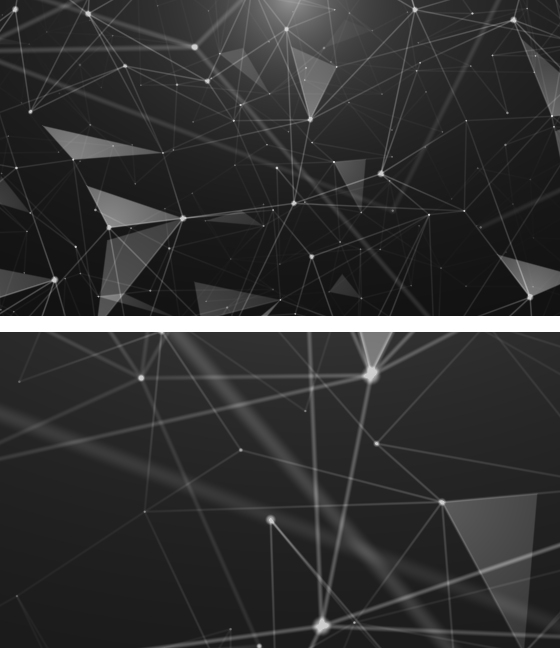
Top, the full canvas; bottom, a detail of the centre.
A WebGL 1 fragment shader for this background:

```glsl
precision highp float;
// A dark plexus: three depth layers of jittered grid nodes, joined by random
// thin links and a few translucent facets, over a charcoal backdrop that is
// lit from the top centre. Lengths are in canvas heights.

#define BASE_GRAY 0.062
#define AMBIENT 0.115
#define GLOW 0.43
#define INK 0.88
#define LINK_ALPHA 0.36
#define DOT_ALPHA 0.75
#define FACET_ALPHA 0.62
#define LAMP vec2(0.52, 1.01)

uniform vec2 u_resolution;

float hash(vec2 cell, float seed) {
  vec3 q = fract((cell.xyx + seed * 7.31) * vec3(0.1031, 0.1130, 0.0973));
  q += dot(q, q.yzx + 33.33);
  return fract((q.x + q.y) * q.z);
}

// Position of the node in a cell (xy) and its strength (z).
vec3 node(vec2 cell, float seed) {
  vec2 jitter = vec2(hash(cell, seed), hash(cell, seed + 1.0));
  float strength = hash(cell, seed + 2.0);
  return vec3(cell + 0.1 + 0.8 * jitter, mix(0.25, 1.0, strength * strength));
}

// Soft line that fades between the strengths of its two ends.
float link(vec2 p, vec3 a, vec3 b, float width, float pixel) {
  vec2 along = b.xy - a.xy;
  float t = clamp(dot(p - a.xy, along) / dot(along, along), 0.0, 1.0);
  float d = length(p - a.xy - t * along);
  float r = max(width, 1.5 * pixel);
  return width / r * (1.0 - smoothstep(0.0, r, d)) * mix(a.z, b.z, t);
}

float cross2(vec2 a, vec2 b) {
  return a.x * b.y - a.y * b.x;
}

// Signed distance to the left of the line from a to b.
float leftOf(vec2 p, vec2 a, vec2 b) {
  return cross2(normalize(b - a), p - a);
}

// Filled triangle, brightest at corner a.
float facet(vec2 p, vec2 a, vec2 b, vec2 c, float pixel) {
  float winding = sign(cross2(b - a, c - a));
  float inside = min(winding * leftOf(p, a, b),
                 min(winding * leftOf(p, b, c), winding * leftOf(p, c, a)));
  float shade = 1.0 - 0.45 * clamp(length(p - a) / length(b - a), 0.0, 1.0);
  return smoothstep(-pixel, pixel, inside) * shade;
}

// Light of one layer; density and fill are the chances of links and facets.
float layer(vec2 p, float size, float angle, float width, float dotRadius,
            float density, float fill, float seed) {
  float s = sin(angle), c = cos(angle);
  p = mat2(c, s, -s, c) * p / size + 20.0;
  width /= size;
  dotRadius /= size;
  float pixel = 1.0 / (u_resolution.y * size);
  float light = 0.0;

  for (int y = -2; y <= 1; y++) {
    for (int x = -2; x <= 0; x++) {
      vec2 cell = floor(p) + vec2(float(x), float(y));
      vec3 a = node(cell, seed);

      // Node dot
      float r = max(dotRadius * a.z, pixel);
      float dist = length(p - a.xy);
      light += DOT_ALPHA * (0.35 + 0.65 * a.z) * (1.0 - smoothstep(0.4 * r, 1.3 * r, dist));

      // Links, rarer with length
      for (int j = -1; j <= 2; j++) {
        for (int i = 0; i <= 2; i++) {
          if (i == 0 && j < 1) continue;
          vec2 offset = vec2(float(i), float(j));
          float chance = density / dot(offset, offset);
          if (hash(cell + offset * 0.37, seed + 3.0) > chance) continue;
          light += LINK_ALPHA * link(p, a, node(cell + offset, seed), width, pixel);
        }
      }

      // Facet, often a narrow sliver
      if (hash(cell, seed + 4.0) < fill) {
        float pick = hash(cell, seed + 5.0);
        vec3 b = node(cell + vec2(1.0, step(0.5, pick)), seed);
        vec3 tip = mix(a, node(cell + vec2(0.0, 1.0), seed), 0.35 + 0.6 * fract(pick * 7.0));
        float alpha = FACET_ALPHA * mix(0.3, 1.0, hash(cell, seed + 6.0));
        light += alpha * facet(p, a.xy, b.xy, tip.xy, pixel);
      }
    }
  }
  return light;
}

void main() {
  vec2 p = gl_FragCoord.xy / u_resolution.y;

  // Backdrop with a wide falloff and a tight lamp glow
  vec2 toLamp = p - LAMP * vec2(u_resolution.x / u_resolution.y, 1.0);
  float wide = dot(toLamp * vec2(0.6, 1.0), toLamp * vec2(0.6, 1.0));
  float gray = BASE_GRAY + AMBIENT * exp(-2.2 * wide) + GLOW * exp(-6.5 * length(toLamp));

  // Far layer gathers in patches; the near one is wide and soft
  float patches = 0.5 + 0.5 * sin(4.1 * p.x + 1.0) * sin(5.3 * p.y + 2.0 * p.x);
  float light = layer(p, 0.13, 0.9, 0.0022, 0.005, 0.5, 0.06, 3.0) * mix(0.15, 0.8, patches);
  light += layer(p, 0.24, -0.3, 0.004, 0.011, 0.6, 0.2, 14.0);
  light += layer(p, 0.6, 0.4, 0.014, 0.015, 0.3, 0.0, 27.0) * 0.8;

  gray = mix(gray, INK, min(light, 0.9));
  gl_FragColor = vec4(vec3(gray), 1.0);
}
```
